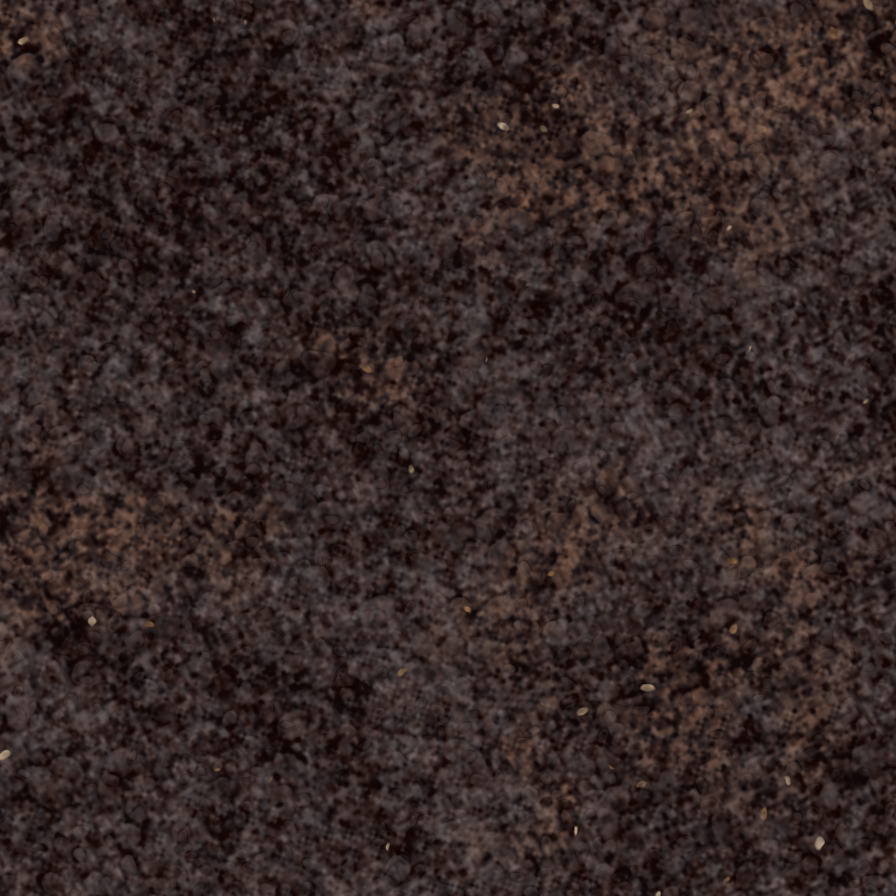
Give the GLSL for this texture, as a Shadertoy shader.

```glsl
// Dark, crumbly garden soil with a few pale wood flecks.
// Rotated value noise makes the fine grit and broad hollows; jittered cells
// scatter shaded crumbs and small tilted chips over it.

const float MEAN_LIGHT    = 0.166;
const float GRIT_SCALE    = 125.0;  // grains across the canvas
const float DUST_SCALE    = 215.0;
const float CLUMP_SCALE   = 44.0;
const float HOLLOW_SCALE  = 10.0;
const float GRIT_CONTRAST = 0.21;
const float DUST_CONTRAST = 0.17;
const float CLUMP_CONTRAST  = 0.10;
const float HOLLOW_CONTRAST = 0.09;
const float FLECK_SCALE   = 16.0;
const float FLECK_SOFTNESS = 0.0022;
const vec3 SOIL_TINT  = vec3(0.036, -0.013, -0.016);
const vec3 WARM_TINT  = vec3(0.075, 0.020, -0.022);
const vec3 FLECK_TAN  = vec3(0.52, 0.36, 0.23);
const vec3 FLECK_PALE = vec3(0.78, 0.69, 0.58);

float hash(vec2 p) {
    return fract(sin(dot(p, vec2(127.1, 311.7))) * 43758.5453);
}

vec2 hash2(vec2 p) {
    return vec2(hash(p), hash(p + 57.3));
}

mat2 rotation(float angle) {
    float c = cos(angle), s = sin(angle);
    return mat2(c, s, -s, c);
}

// Value noise centred on zero
float noise(vec2 p) {
    vec2 cell = floor(p), f = fract(p);
    f = f * f * (3.0 - 2.0 * f);
    float low  = mix(hash(cell), hash(cell + vec2(1, 0)), f.x);
    float high = mix(hash(cell + vec2(0, 1)), hash(cell + vec2(1, 1)), f.x);
    return mix(low, high, f.y) - 0.5;
}

// Rounded lumps: x = coverage, y = light on the lump and shade at its rim
vec2 crumbs(vec2 p, float share) {
    vec2 cell = floor(p);
    vec2 result = vec2(0.0);
    for (int y = -1; y <= 1; y++)
    for (int x = -1; x <= 1; x++) {
        vec2 id = cell + vec2(x, y);
        if (hash(id + 13.7) > share) continue;
        vec2 d = p - id - 0.15 - 0.7 * hash2(id);
        d = rotation(6.283 * hash(id + 31.1)) * d;
        vec2 radius = mix(vec2(0.28, 0.22), vec2(0.55, 0.40), hash(id + 5.9));
        float r = length(d / radius);
        float body = 1.0 - smoothstep(0.75, 1.0, r);
        float rim = smoothstep(0.75, 1.0, r) * (1.0 - smoothstep(1.0, 1.45, r));
        float slope = dot(p - id - 0.15 - 0.7 * hash2(id), vec2(-0.4, 0.9));
        float light = body * (0.01 + 0.09 * slope + 0.05 * (hash(id + 71.3) - 0.5));
        result = vec2(max(result.x, body), result.y + light - 0.045 * rim);
    }
    return result;
}

// Small pale chips, denser where the soil is warm
vec3 addFlecks(vec3 color, vec2 uv, float warmth) {
    vec2 cell = floor(uv * FLECK_SCALE);
    vec2 wobble = 0.003 * vec2(noise(uv * 150.0), noise(uv * 150.0 + 40.0));
    for (int y = -1; y <= 1; y++)
    for (int x = -1; x <= 1; x++) {
        vec2 id = cell + vec2(x, y);
        if (hash(id + 3.3) > 0.09 + 0.16 * warmth) continue;
        vec2 d = uv + wobble - (id + hash2(id + 8.1)) / FLECK_SCALE;
        d = rotation(6.283 * hash(id + 19.7)) * d;
        float size = mix(0.0022, 0.0085, pow(hash(id + 47.9), 2.0));
        float dist = length(d * vec2(1.0, 1.7)) - size;
        float mask = 1.0 - smoothstep(-FLECK_SOFTNESS, FLECK_SOFTNESS, dist);
        vec3 chip = mix(FLECK_TAN, FLECK_PALE, hash(id + 63.5));
        chip *= 0.85 + 0.7 * noise(uv * 140.0);
        color = mix(color, chip, 0.85 * mask);
    }
    return color;
}

void mainImage(out vec4 fragColor, in vec2 fragCoord) {
    vec2 uv = fragCoord / iResolution.y;

    // Crumbs of two sizes with ragged outlines
    vec2 ragged = uv + 0.008 * vec2(noise(uv * 70.0), noise(uv * 70.0 + 90.0));
    vec2 large = crumbs(ragged * 23.0, 0.40);
    vec2 small = crumbs(rotation(0.6) * ragged * 48.0 + 20.0, 0.50);

    // Grit is fainter on the smooth faces of crumbs
    float grit = GRIT_CONTRAST * noise(rotation(0.5) * uv * GRIT_SCALE)
               + DUST_CONTRAST * noise(rotation(1.1) * uv * DUST_SCALE + 7.0);
    grit *= 1.0 - 0.35 * large.x - 0.15 * small.x;

    // Broad unevenness and warm patches
    float clumps = CLUMP_CONTRAST * noise(rotation(0.8) * uv * CLUMP_SCALE + 3.0);
    float hollows = HOLLOW_CONTRAST * noise(rotation(0.3) * uv * HOLLOW_SCALE + 11.0);
    float warmth = smoothstep(0.05, 0.40, noise(uv * 5.0 + 29.0) + 0.5 * noise(uv * 19.0));

    float light = MEAN_LIGHT + 0.008 + grit + clumps + hollows + large.y + 0.7 * small.y;
    light = max(light, 0.035 + 0.2 * light);

    // Tint, with small hue shifts from grain to grain
    float hue = noise(rotation(0.9) * uv * 95.0 + 51.0);
    vec3 color = vec3(light) + SOIL_TINT + 0.03 * hue * vec3(1.0, -0.1, -0.7);
    color += WARM_TINT * warmth * smoothstep(0.10, 0.30, light);

    color = addFlecks(color, uv, warmth);
    fragColor = vec4(clamp(color, 0.0, 1.0), 1.0);
}
```
